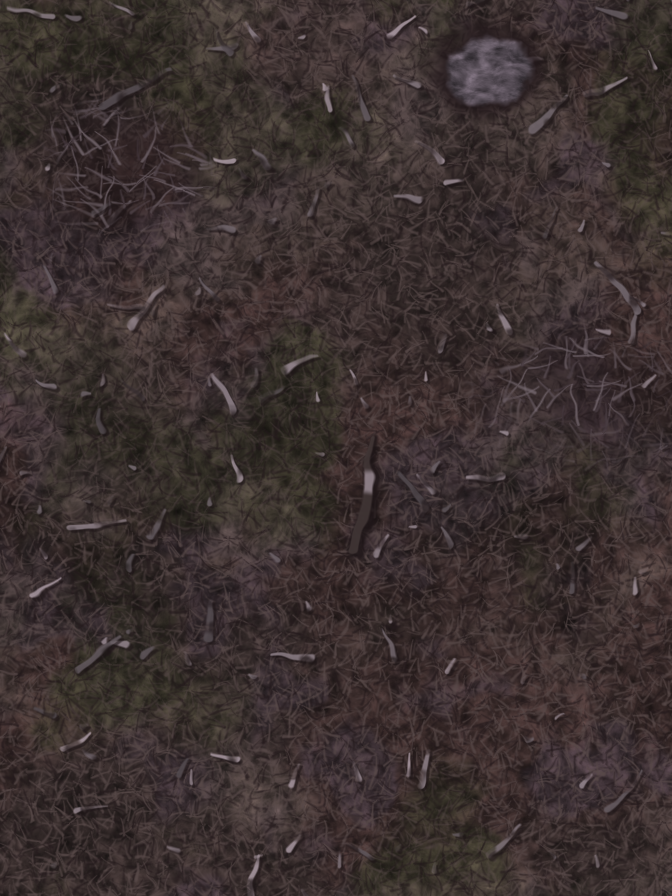
Give the GLSL for this texture, as a Shadertoy shader.

```glsl
// Dim forest clearing from above: matted brown litter, moss, pale sticks and a stone.
#define EARTH vec3(0.222, 0.180, 0.176)
#define RUST vec3(0.230, 0.170, 0.166)
#define MOSS vec3(0.200, 0.188, 0.146)
#define MAUVE vec3(0.248, 0.200, 0.222)
#define SHADE vec3(0.135, 0.095, 0.105)
#define STRAW vec3(0.345, 0.288, 0.285)
#define DRY_GRASS vec3(0.310, 0.266, 0.250)
#define BARK vec3(0.530, 0.480, 0.510)
#define GRAIN 1.25
#define DRIFT 0.85
#define SOFTNESS 0.0018

float hash(vec2 p) {
    vec3 q = fract(p.xyx * vec3(0.1031, 0.1030, 0.0973));
    q += dot(q, q.yzx + 33.33);
    return fract((q.x + q.y) * q.z);
}

float noise(vec2 p) {
    vec2 i = floor(p), f = fract(p);
    f = f * f * (3.0 - 2.0 * f);
    return mix(mix(hash(i), hash(i + vec2(1, 0)), f.x),
               mix(hash(i + vec2(0, 1)), hash(i + vec2(1, 1)), f.x), f.y);
}

float fbm(vec2 p) {
    float sum = 0.0, amp = 0.53;
    for (int i = 0; i < 4; i++) {
        sum += amp * noise(p);
        p = mat2(1.6, 1.2, -1.2, 1.6) * p + 7.3;
        amp *= 0.5;
    }
    return sum;
}

float edge() { return max(SOFTNESS, 0.7 / iResolution.x); }

// Bent, tapering twig along x: coverage at d for a half length and half width
float twig(vec2 d, float halfLen, float halfWid, float bend, float soft) {
    d.y += bend * d.x * d.x / halfLen;
    float taper = halfWid * (1.0 - 0.45 * clamp(d.x / halfLen, -1.0, 1.0));
    float dist = length(vec2(max(abs(d.x) - halfLen, 0.0), d.y));
    return 1.0 - smoothstep(taper - soft, taper + soft, dist);
}

// Scattered twigs, one per cell at most; returns coverage and a random tone
vec2 scatter(vec2 p, float cells, float halfLen, float halfWid, float density, float seed) {
    vec2 g = p * cells, best = vec2(0);
    float soft = edge() * cells;
    for (int y = -1; y <= 1; y++)
    for (int x = -1; x <= 1; x++) {
        vec2 cell = floor(g) + vec2(x, y), key = cell + seed * 17.0 + 40.0;
        if (hash(key) > density) continue;
        float tone = hash(key + 3.7), angle = 3.14159 * hash(key + 9.1);
        vec2 d = g - cell - vec2(hash(key + 21.3), hash(key + 31.9));
        d = mat2(cos(angle), -sin(angle), sin(angle), cos(angle)) * d;
        float size = mix(0.4, 1.0, tone * tone);
        float cover = twig(d, halfLen * size * cells, halfWid * cells * mix(0.55, 1.0, hash(key + 5.5)),
                           0.2 * (hash(key + 13.1) - 0.5), soft);
        if (cover > best.x) best = vec2(cover, tone);
    }
    return best;
}

// Soft elliptical patch with a ragged border
float patchMask(vec2 p, vec2 centre, vec2 radius) {
    float r = length((p - centre) / radius) + 0.9 * (fbm(p * 14.0) - 0.5);
    return 1.0 - smoothstep(0.5, 1.15, r);
}

void mainImage(out vec4 fragColor, in vec2 fragCoord) {
    vec2 p = fragCoord / iResolution.x;
    vec2 warped = p + 0.07 * vec2(fbm(p * 11.0), fbm(p * 11.0 + 31.0));
    vec2 rough = p + 0.007 * (vec2(noise(p * 48.0), noise(p * 48.0 + 17.0)) - 0.5);

    // Broad drifts of soil, needles, moss and dry grass
    float mossy = smoothstep(0.48, 0.68, fbm(warped * 6.0 + 3.0));
    float grassy = smoothstep(0.58, 0.74, fbm(warped * 5.0 + 57.0));
    vec3 col = mix(EARTH, RUST, smoothstep(0.42, 0.6, fbm(warped * 3.0 + 11.0)));
    col = mix(col, MAUVE, 0.9 * smoothstep(0.46, 0.60, fbm(warped * 9.0 + 83.0)));
    col = mix(col, MOSS, 0.9 * mossy);
    col = mix(col, DRY_GRASS, 0.55 * grassy);
    col *= 0.97 + DRIFT * (fbm(p * 7.0 + 19.0) - 0.5);
    col *= 1.0 + GRAIN * (fbm(rough * 68.0) - 0.5);

    // Matted litter: alternating dark gaps and light needles
    for (int i = 0; i < 8; i++) {
        float k = float(i);
        vec2 litter = scatter(rough, 38.0 + 4.0 * k, 0.014, 0.0016, 0.75, k + 1.0);
        bool light = i % 2 == 1;
        float strength = light ? 0.72 * (1.0 - 0.5 * mossy) : 0.6;
        col = mix(col, light ? STRAW : SHADE, litter.x * strength * (0.25 + 0.75 * litter.y));
    }

    // Brush piles of mauve twigs over shadow
    float pile = max(patchMask(p, vec2(0.20, 1.08), vec2(0.13, 0.11)),
                     patchMask(p, vec2(0.87, 0.75), vec2(0.16, 0.10)));
    col = mix(col, SHADE, 0.45 * pile);
    for (int i = 0; i < 4; i++) {
        vec2 brush = scatter(rough, 21.0 + 4.0 * float(i), 0.032, 0.0017, 0.7, 20.0 + float(i));
        col = mix(col, mix(MAUVE, BARK, 0.8 * brush.y), 0.75 * pile * brush.x);
    }

    // Loose wood, from chips to long sticks, worn in places and shadowed on one side
    float wear = mix(0.25, 1.0, smoothstep(0.28, 0.6, noise(p * 55.0)));
    vec2 drop = vec2(-0.004, 0.004);
    for (int i = 0; i < 4; i++) {
        float k = float(i), cells = 17.0 - 3.3 * k, len = 0.009 + 0.017 * k, wid = 0.0030 + 0.0007 * k;
        float density = 0.20 - 0.01 * k;
        col = mix(col, SHADE * 0.8, 0.6 * scatter(rough + drop, cells, len, wid, density, 30.0 + k).x);
        vec2 stick = scatter(rough, cells, len, wid, density, 30.0 + k);
        col = mix(col, BARK * mix(0.6, 1.3, hash(vec2(stick.y * 91.0, k))), 0.85 * stick.x * wear);
    }

    // Crooked log near the middle, half stripped of bark
    vec2 crooked = rough + 0.022 * (vec2(noise(p * 17.0), noise(p * 17.0 + 9.0)) - 0.5);
    vec2 along = mat2(0.17, 0.985, 0.985, -0.17) * (crooked - vec2(0.552, 0.595));
    col = mix(col, SHADE * 0.8, 0.8 * twig(along - vec2(0, 0.004), 0.085, 0.009, 0.15, 0.004));
    float stripped = smoothstep(0.42, 0.62, noise(p * 26.0 + 5.0));
    col = mix(col, mix(STRAW * 0.75, BARK * 1.15, stripped), 0.85 * twig(along, 0.085, 0.0055, 0.15, edge()));

    // Weathered stone in a dark hollow
    vec2 stone = (p - vec2(0.72, 1.23)) / vec2(0.064, 0.055);
    float rim = length(stone) + 0.7 * (fbm(p * 26.0) - 0.5);
    col = mix(col, SHADE, 0.8 * (1.0 - smoothstep(0.95, 1.5, rim)));
    vec3 rock = vec3(0.335, 0.300, 0.335) * (1.0 + 1.5 * (fbm(rough * vec2(50.0, 85.0)) - 0.5));
    col = mix(col, rock, 1.0 - smoothstep(0.8, 1.05, rim));

    fragColor = vec4(col, 1.0);
}
```
